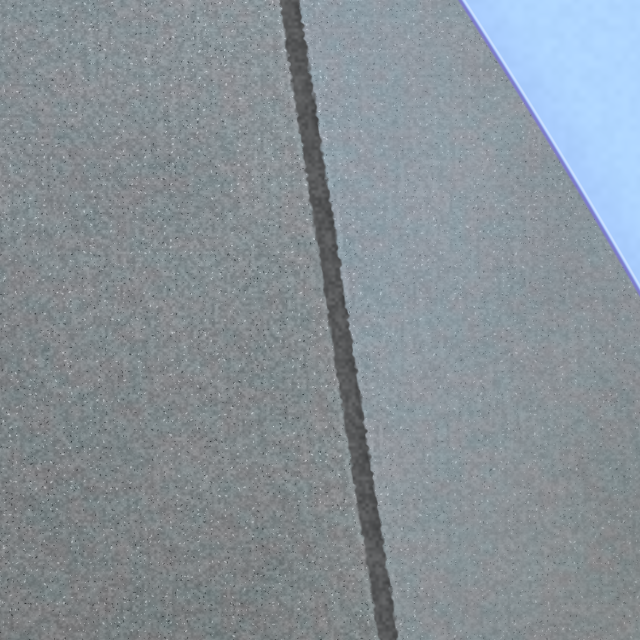
Write a WebGL 1 fragment shader that draws this texture.

```glsl
precision highp float;
// Speckled concrete wall with a dark slanted groove and a corner of blue sky.
uniform vec2 u_resolution;

float hash(vec2 p) {
  return fract(sin(dot(p, vec2(127.1, 311.7))) * 43758.5453);
}

float noise(vec2 p) {
  vec2 cell = floor(p);
  vec2 f = fract(p);
  f = f * f * (3.0 - 2.0 * f);
  float low = mix(hash(cell), hash(cell + vec2(1.0, 0.0)), f.x);
  float high = mix(hash(cell + vec2(0.0, 1.0)), hash(cell + 1.0), f.x);
  return mix(low, high, f.y);
}

float fbm(vec2 p) {
  float sum = 0.0;
  float amplitude = 0.5;
  for (int i = 0; i < 4; i++) {
    sum += amplitude * noise(p);
    p = p * 2.03 + 17.3;
    amplitude *= 0.5;
  }
  return sum;
}

// Soft elongated chips, one candidate in each cell of a jittered grid.
float specks(vec2 uv, float scale, float density, float seed) {
  vec2 p = uv * scale;
  vec2 cell = floor(p);
  vec2 id = cell + seed;
  vec2 center = 0.3 + 0.4 * vec2(hash(id + 3.1), hash(id + 7.7));
  vec2 d = fract(p) - center;
  float angle = 6.2832 * hash(id + 11.9);
  float c = cos(angle);
  float s = sin(angle);
  d = vec2(c * d.x + s * d.y, 1.7 * (c * d.y - s * d.x));
  float radius = mix(0.16, 0.34, hash(id + 23.5));
  float present = step(1.0 - density, hash(id));
  return present * (1.0 - smoothstep(radius * 0.3, radius, length(d)));
}

float line(float d, float halfWidth, float soft) {
  return 1.0 - smoothstep(halfWidth - soft, halfWidth + soft, abs(d));
}

// Signed horizontal distance from the groove's middle.
float grooveOffset(vec2 uv) {
  return uv.x - (0.607 - 0.155 * uv.y);
}

// Signed distance from the wall's edge, positive in the sky.
float skyDistance(vec2 uv) {
  float t = 1.0 - uv.y;
  return (uv.x - (0.72 + 0.65 * t - 0.08 * t * t)) * 0.85;
}

vec3 wallColor(vec2 uv, float groove) {
  vec3 left = mix(vec3(0.475, 0.495, 0.500), vec3(0.535, 0.565, 0.585), uv.y);
  left += 0.025 * smoothstep(-0.35, 0.0, groove);
  vec3 right = mix(vec3(0.535, 0.565, 0.580), vec3(0.575, 0.620, 0.655),
                   smoothstep(0.0, 0.7, uv.y));
  right -= vec3(0.025, 0.035, 0.045) * smoothstep(0.1, 0.4, groove);
  vec3 color = mix(left, right, smoothstep(-0.012, 0.012, groove));

  // Broad stains, faint colour blotches and fine grain.
  color += 0.05 * (fbm(uv * 7.0) - 0.47);
  color += vec3(0.035, -0.01, -0.01) * (noise(uv * 42.0 + 5.0) - 0.5);
  float roughness = mix(1.0, 0.65, smoothstep(-0.05, 0.1, groove));
  color += roughness * 0.11 * (noise(uv * 210.0) - 0.5);
  color += roughness * 0.06 * (noise(uv * 400.0 + 31.0) - 0.5);

  // Pale and dark chips.
  color += roughness * 0.17 * specks(uv, 95.0, 0.22, 0.0);
  color += roughness * 0.12 * specks(uv + 0.37, 150.0, 0.20, 40.0);
  color -= roughness * 0.17 * specks(uv + 0.13, 110.0, 0.20, 80.0);
  color -= roughness * 0.12 * specks(uv + 0.71, 165.0, 0.18, 120.0);
  return color;
}

vec3 addGroove(vec3 wall, vec2 uv, float groove) {
  float ragged = groove + 0.006 * (noise(uv * 150.0) - 0.5);
  vec3 dark = vec3(0.345, 0.350, 0.355);
  dark += 0.10 * (noise(uv * 190.0 + 9.0) - 0.5);
  dark += 0.05 * (noise(uv * 60.0) - 0.5);
  dark -= 0.035 * smoothstep(0.002, 0.014, groove);
  wall += 0.035 * line(ragged + 0.020, 0.003, 0.003);
  wall += 0.020 * line(ragged - 0.020, 0.003, 0.003);
  return mix(wall, dark, line(ragged, 0.0152, 0.0025));
}

vec3 skyColor(vec2 uv, float d) {
  vec3 sky = mix(vec3(0.66, 0.80, 0.99), vec3(0.69, 0.84, 1.0),
                 smoothstep(0.0, 0.08, d));
  return sky + 0.025 * (noise(uv * 90.0) - 0.5);
}

void main() {
  vec2 uv = gl_FragCoord.xy / u_resolution;
  float groove = grooveOffset(uv);
  float d = skyDistance(uv);
  vec3 color = addGroove(wallColor(uv, groove), uv, groove);
  color = mix(color, skyColor(uv, d), smoothstep(-0.002, 0.002, d));

  // Violet fringe and bright rim along the wall's edge.
  color = mix(color, vec3(0.48, 0.47, 0.82), 0.85 * line(d + 0.001, 0.0025, 0.002));
  color = mix(color, vec3(0.83, 0.90, 1.0), 0.8 * line(d - 0.0045, 0.0015, 0.0015));
  gl_FragColor = vec4(clamp(color, 0.0, 1.0), 1.0);
}
```
